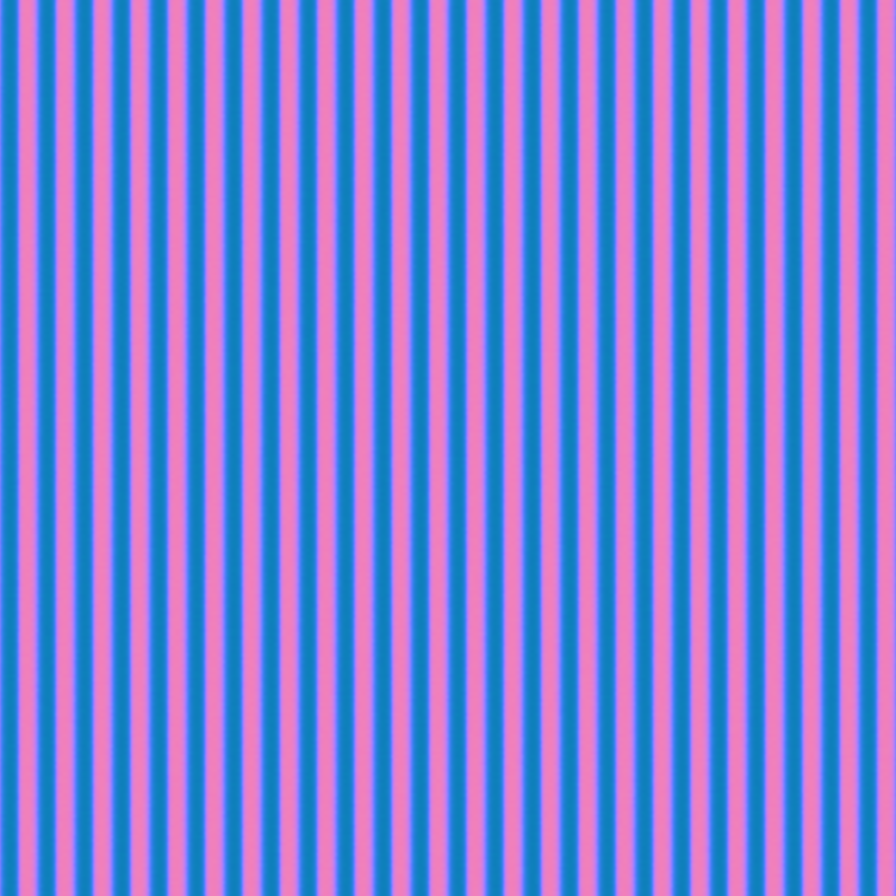
Reproduce this pattern procedurally as a WebGL 1 fragment shader.

```glsl
precision highp float;

uniform vec2 u_resolution;

const float TAU = 6.2831853;
const float RIDGES = 24.0;         // whole corrugations across the canvas
const float STEEPNESS = 1.9;       // peak slope of each ridge
const float CREST_SKEW = -0.1;     // widens one turning edge, sharpens the other
const vec2 GRAIN_CELLS = vec2(192.0, 256.0);
const float GRAIN_TILT = 0.05;     // slope added by the fine surface grain

float hash(vec2 p) {
  vec3 q = fract(vec3(p.xyx) * 0.1031);
  q += dot(q, q.yzx + 33.33);
  return fract((q.x + q.y) * q.z);
}

// Value noise that wraps after a whole number of cells
float wrappedNoise(vec2 uv, vec2 cells) {
  vec2 p = uv * cells;
  vec2 cell = floor(p);
  vec2 f = fract(p);
  f = f * f * (3.0 - 2.0 * f);
  vec2 a = mod(cell, cells);
  vec2 b = mod(cell + 1.0, cells);
  float low = mix(hash(a), hash(vec2(b.x, a.y)), f.x);
  float high = mix(hash(vec2(a.x, b.y)), hash(b), f.x);
  return mix(low, high, f.y);
}

// Slope of the rounded vertical ridges
float ridgeSlope(float x) {
  float phase = TAU * RIDGES * x;
  return STEEPNESS * (sin(phase) + CREST_SKEW * sin(2.0 * phase));
}

// Small random tilts of the surface
vec2 grainSlope(vec2 uv) {
  vec2 tilt = vec2(wrappedNoise(uv, GRAIN_CELLS),
                   wrappedNoise(uv + vec2(0.37, 0.61), GRAIN_CELLS));
  return GRAIN_TILT * (tilt - 0.5);
}

void main() {
  vec2 uv = gl_FragCoord.xy / u_resolution;
  vec2 slope = vec2(ridgeSlope(uv.x), 0.0) + grainSlope(uv);

  // Encode the surface normal as colour
  vec3 normal = normalize(vec3(-slope, 1.0));
  gl_FragColor = vec4(0.5 + 0.5 * normal, 1.0);
}
```
